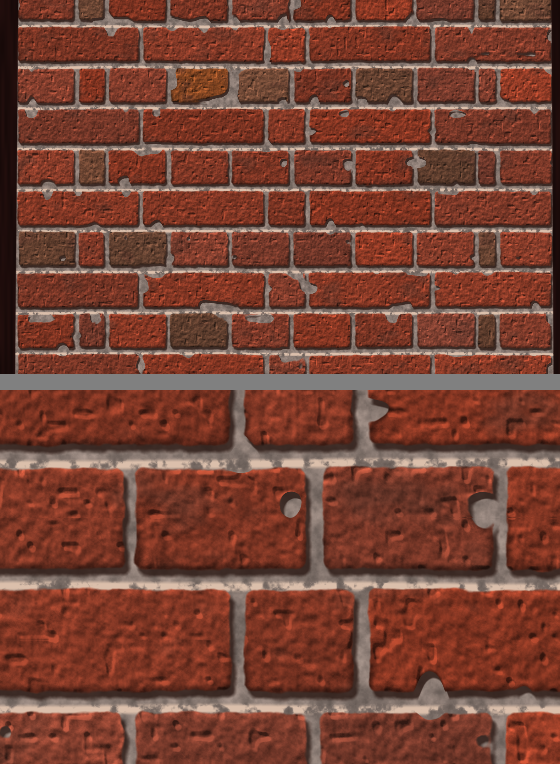
Top, the full canvas; bottom, a detail of the centre.
This texture is drawn by a WebGL 1 fragment shader. Its source:

```glsl
precision highp float;
// Sunlit brick wall between two dark posts: courses of headers alternate with
// courses of stretchers, with narrow closers. Each brick is a rough rounded box;
// noise gives chips, pits and stains, and an offset lookup casts the joint shadows.

uniform vec2 u_resolution;

#define COURSES 9.14               // wall height in courses, one course = 1 unit
#define FIRST_BED 0.554            // height of the lowest full bed joint
#define HEADER 1.509               // header pitch
#define STRETCHER 3.07             // stretcher pitch
#define WALL_SIDES vec2(0.39, 13.55)
#define JOINT vec2(0.060, 0.088)   // half widths of upright and bed joints
#define TO_LIGHT vec2(-0.035, 0.055)
#define ROUGHNESS 0.050
#define RED vec3(0.540, 0.215, 0.135)
#define PLUM vec3(0.445, 0.235, 0.185)
#define BROWN vec3(0.390, 0.270, 0.200)
#define OCHRE vec3(0.560, 0.310, 0.140)

float hash(vec2 p) {
  vec3 q = fract(p.xyx * vec3(0.1031, 0.1030, 0.0973));
  q += dot(q, q.yzx + 33.33);
  return fract((q.x + q.y) * q.z);
}

float noise(vec2 p) {
  vec2 i = floor(p), f = fract(p);
  f = f * f * (3.0 - 2.0 * f);
  return mix(mix(hash(i), hash(i + vec2(1, 0)), f.x),
             mix(hash(i + vec2(0, 1)), hash(i + vec2(1, 1)), f.x), f.y);
}

float fbm(vec2 p) {
  float sum = 0.0, gain = 0.5;
  for (int i = 0; i < 4; i++) {
    sum += gain * noise(p);
    p = p * 2.03 + 17.7;
    gain *= 0.5;
  }
  return sum;
}

// Left edge, right edge and index of the brick at x
vec3 headerSpan(float x) {
  if (x < 1.875) return vec3(WALL_SIDES.x, 1.875, 0.0);
  if (x < 2.607) return vec3(1.875, 2.607, 1.0);
  if (x > 12.18) return vec3(12.18, WALL_SIDES.y, 9.0);
  if (x > 11.66) return vec3(11.66, 12.18, 8.0);
  float i = floor((x - 2.607) / HEADER);
  float left = 2.607 + i * HEADER;
  return vec3(left, left + HEADER, i + 2.0);
}

vec3 stretcherSpan(float x) {
  if (x > 6.52 && x < 7.52) return vec3(6.52, 7.52, 2.0);
  float start = x < 7.0 ? 0.38 : 7.52;
  float i = floor((x - start) / STRETCHER);
  float left = start + i * STRETCHER;
  return vec3(left, min(left + STRETCHER, WALL_SIDES.y), i + (x < 7.0 ? 0.0 : 3.0));
}

// Signed distance to the brick, then its index and its course
vec3 brick(vec2 p) {
  float course = floor(p.y);
  vec3 span = mod(course, 2.0) < 0.5 ? headerSpan(p.x) : stretcherSpan(p.x);
  vec2 id = vec2(span.z, course);
  vec2 jitter = vec2(hash(id + 3.1), hash(id + 8.4)) - 0.5;
  vec2 center = vec2(0.5 * (span.x + span.y), course + 0.5) + jitter * 0.03;
  vec2 halfSize = vec2(0.5 * (span.y - span.x), 0.5) - JOINT;
  vec2 q = abs(p - center) - halfSize + 0.06;
  float d = length(max(q, 0.0)) + min(max(q.x, q.y), 0.0) - 0.06;
  d += (fbm(p * 7.0) - 0.47) * ROUGHNESS;
  d += 0.22 * smoothstep(0.76, 0.96, noise(p * 2.6 + 40.0));
  return vec3(d, id);
}

// Surface height: grain with scattered pits
float relief(vec2 p) {
  float pits = smoothstep(0.76, 0.92, noise(p * 11.0 + 5.0));
  return fbm(p * 15.0) - 0.55 * pits;
}

vec3 brickColor(vec2 id, vec2 p) {
  float isHeader = 1.0 - mod(id.y, 2.0);
  float pick = hash(id + 21.3);
  vec3 color = mix(RED, PLUM, hash(id + 5.7) * mix(0.65, 0.9, isHeader));
  color = mix(color, BROWN, 0.85 * isHeader * step(pick, 0.24));
  color = mix(color, OCHRE, 0.8 * step(0.95, pick));
  color *= 0.90 + 0.20 * hash(id + 13.9);
  float stain = smoothstep(0.52, 0.78, fbm(p * vec2(1.6, 2.6) + id * 5.0));
  return mix(color, vec3(0.34, 0.20, 0.16), 0.5 * stain);
}

void main() {
  vec2 uv = gl_FragCoord.xy / u_resolution;
  vec2 canvas = uv * COURSES * vec2(1.5, 1.0);
  float pixel = COURSES / u_resolution.y;
  vec2 p = canvas - vec2(0.0, FIRST_BED);
  p.y += 0.025 * (noise(vec2(p.x * 0.8, floor(p.y + 0.5))) - 0.5);
  vec3 b = brick(p);
  float soft = max(pixel * 0.8, 0.012);

  // Mortar: grey joints, sunlit ledges above bricks, shadows below them
  float grain = fbm(p * 12.0 + 9.0);
  float f = fract(p.y);
  float ledge = smoothstep(0.88, 0.92, f) * (1.0 - smoothstep(0.95, 0.99, f));
  vec3 color = vec3(0.54, 0.48, 0.45) * (0.65 + 0.7 * grain);
  color = mix(color, vec3(0.86, 0.75, 0.67), ledge * smoothstep(0.30, 0.52, grain));
  float shadow = 1.0 - smoothstep(-0.02, 0.025, brick(p + TO_LIGHT).x);
  color = mix(color, vec3(0.17, 0.10, 0.08), 0.82 * shadow);

  // Brick faces: relief lit from the upper left, worn edges
  float slope = relief(p) - relief(p + TO_LIGHT * 0.6);
  vec3 face = brickColor(b.yz, p) * (0.82 + 0.36 * fbm(p * 9.0));
  face *= clamp(1.0 + 0.85 * slope, 0.45, 1.45);
  float rim = smoothstep(-0.07, 0.0, b.x);
  face *= 1.0 + rim * mix(-0.40, 0.22, smoothstep(0.2, 0.8, f));
  color = mix(color, face, 1.0 - smoothstep(-soft, soft, b.x));

  // Dark posts, leaning slightly inward at the top
  float left = mix(0.37, 0.45, uv.y);
  float right = mix(WALL_SIDES.y, 13.50, uv.y);
  float post = max(left - canvas.x, canvas.x - right);
  vec3 postColor = vec3(0.11, 0.045, 0.04) * (0.75 + 0.5 * noise(canvas * vec2(14.0, 1.0)));
  color = mix(color, postColor, smoothstep(-soft, soft, post));
  gl_FragColor = vec4(color, 1.0);
}
```
